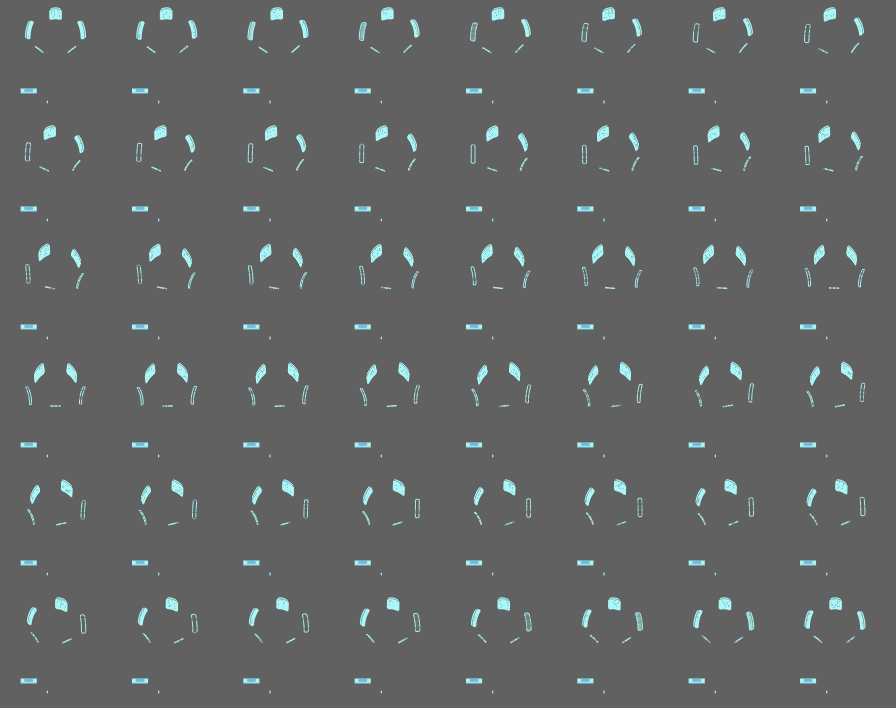
Write a Shadertoy shader that draws this pattern.

```glsl
// A sheet of 8 x 6 frames: five curved panels stand in a tilted ring that turns
// a fifth of a circle over the sheet, above a small fixed bar and a dot.
// Each panel is a bent, sheared rounded box whose axes follow its ring angle.

#define SHEET vec2(768.0, 604.0)
#define CELL vec2(95.43, 100.67)
#define COLUMNS 8.0
#define FRAMES 48.0
#define PANELS 5
#define RING_CENTRE vec2(47.6, 28.2)
#define RING_RADIUS vec2(23.8, 16.2)
#define BACKGROUND vec3(0.38)
#define CYAN vec3(0.67, 0.97, 0.97)
#define TEAL vec3(0.42, 0.62, 0.64)
#define BLUE vec3(0.43, 0.74, 0.88)

const float PI = 3.14159;

float hash(vec2 p) {
    return fract(sin(dot(p, vec2(127.1, 311.7))) * 43758.5);
}

float noise(vec2 p) {
    vec2 i = floor(p), f = fract(p);
    f = f * f * (3.0 - 2.0 * f);
    return mix(mix(hash(i), hash(i + vec2(1, 0)), f.x),
               mix(hash(i + vec2(0, 1)), hash(i + vec2(1, 1)), f.x), f.y);
}

float roundBox(vec2 p, vec2 halfSize, float radius) {
    vec2 q = abs(p) - halfSize + radius;
    return length(max(q, 0.0)) + min(max(q.x, q.y), 0.0) - radius;
}

float coverage(float d, float pixel) {
    return clamp(0.5 - d / pixel, 0.0, 1.0);
}

// Colour and opacity of one panel; angle 0 is the back of the ring.
vec4 panel(vec2 p, float angle, float seed, float pixel) {
    float side = angle < 0.0 ? -1.0 : 1.0;
    float a = abs(angle), s = sin(a), c = cos(a);
    p -= RING_CENTRE;
    p.x *= side;
    p -= vec2(RING_RADIUS.x * s, 2.5 * s * s - RING_RADIUS.y * c);

    // Panel axes on the sheet
    float front = smoothstep(1.9, 2.6, a);
    vec2 along = vec2(mix(5.4, 4.3, front) * c, mix(8.2, 4.4, front) * s);
    vec2 across = normalize(vec2(along.y, -along.x));
    across *= mix(2.4, 0.55, smoothstep(1.2, 2.4, a));
    across = mix(vec2(0.8 * s, -5.1), across, smoothstep(0.5, 1.2, a));
    float det = along.x * across.y - along.y * across.x;
    vec2 uv = vec2(p.x * across.y - p.y * across.x,
                   along.x * p.y - along.y * p.x) / det;

    // Bent outline
    vec2 halfSize = vec2(length(along), length(across));
    vec2 q = uv * halfSize;
    q.y -= clamp(3.5 * c, -1.3, 1.3) * (1.0 - front) * (0.5 - uv.x * uv.x);
    float d = roundBox(q, halfSize, min(2.6, 0.8 * halfSize.y));

    // Face seen from inside, fading to two rims when edge-on
    float facing = 1.0 - smoothstep(1.27, 1.42, a);
    float rim = coverage(abs(d + 0.35) - 0.4, pixel);
    float alpha = mix(rim, coverage(d, pixel), facing);

    // Groove under the outer rim, squiggles on the face, gaps in the edges
    float groove = coverage(abs(q.y - halfSize.y + 1.2) - 0.3, pixel);
    alpha *= 1.0 - 0.65 * groove * facing;
    float squiggle = abs(noise(q * 0.55 + seed * 7.0) - 0.5);
    float mark = (1.0 - smoothstep(0.02, 0.09, squiggle)) * facing;
    mark *= 1.0 - smoothstep(-2.0, -1.0, d);
    float wear = smoothstep(0.2, 0.5, noise(vec2(q.x * 0.9, seed * 5.3)));
    alpha *= mix(mix(0.45, 1.0, wear), 1.0, facing);
    return vec4(mix(CYAN, TEAL, 0.6 * mark), alpha);
}

void mainImage(out vec4 fragColor, in vec2 fragCoord) {
    vec2 sheet = vec2(fragCoord.x, iResolution.y - fragCoord.y) / iResolution.xy * SHEET;
    float pixel = SHEET.y / iResolution.y;
    vec2 cell = floor(sheet / CELL);
    vec2 p = sheet - cell * CELL;
    float frame = cell.x + COLUMNS * cell.y;
    vec3 color = BACKGROUND;

    // Turning ring
    float stepAngle = 2.0 * PI / float(PANELS);
    for (int i = 0; i < PANELS; i++) {
        float angle = stepAngle * (float(i) - frame / FRAMES);
        angle = mod(angle + PI, 2.0 * PI) - PI;
        vec4 layer = panel(p, angle, float(i) + frame * 0.13, pixel);
        color = mix(color, layer.rgb, layer.a);
    }

    // Fixed bar with a blue arch, and the dot
    vec2 b = p - vec2(24.6, 77.6);
    vec3 barColor = mix(CYAN, BLUE, coverage(roundBox(b + vec2(0.0, 0.5), vec2(3.8, 1.3), 1.0), pixel));
    barColor = mix(barColor, BLUE, 0.55 * coverage(abs(b.y - 1.7) - 0.4, pixel));
    color = mix(color, barColor, coverage(roundBox(b, vec2(6.9, 2.1), 0.3), pixel));
    float dotShape = roundBox(p - vec2(40.6, 87.0), vec2(0.5, 1.1), 0.2);
    color = mix(color, CYAN, coverage(dotShape, pixel));

    fragColor = vec4(color, 1.0);
}
```
